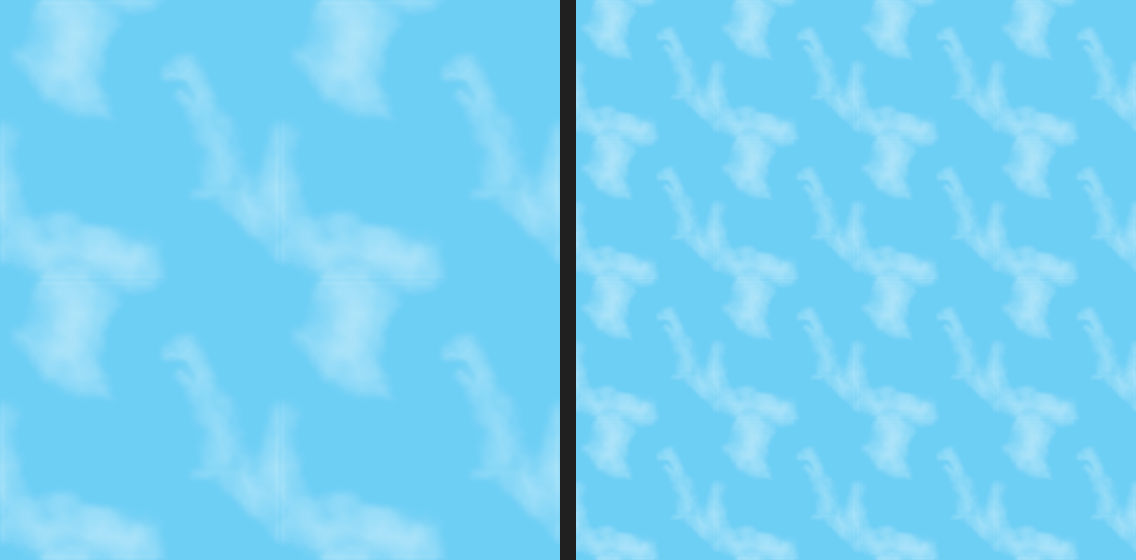
Left: one tile. Right: repeated 2 by 2.
Reproduce this texture procedurally as a Shadertoy shader.

```glsl
const float REPEATS = 2.0;
const vec3 SKY_COLOR = vec3(0.43, 0.81, 0.96);
const vec3 CLOUD_COLOR = vec3(1.0);
const float JOIN_WIDTH = 0.03;    // softness where limbs meet
const float EDGE_INNER = 0.035;   // fade of the outline
const float EDGE_OUTER = 0.02;
const float CORE_DEPTH = 0.13;    // distance from the outline to the bright core
const float THIN_WHITE = 0.16;
const float CORE_WHITE = 0.21;
const float MOTTLE = 0.42;
const float WARP = 0.065;
const float FOLD_OFFSET = 0.012;  // paired pale lines beside each tile border
const float FOLD_WIDTH = 0.006;
const float FOLD_WHITE = 0.05;

float hash(vec2 p) {
    vec3 q = fract(vec3(p.xyx) * 0.1031);
    q += dot(q, q.yzx + 33.33);
    return fract((q.x + q.y) * q.z);
}

// Value noise that wraps after a whole number of cells
float noise(vec2 p, float period, float seed) {
    vec2 i = floor(p), f = fract(p);
    vec2 lo = mod(i, period) + seed;
    vec2 hi = mod(i + 1.0, period) + seed;
    f = f * f * (3.0 - 2.0 * f);
    return mix(mix(hash(lo), hash(vec2(hi.x, lo.y)), f.x),
               mix(hash(vec2(lo.x, hi.y)), hash(hi), f.x), f.y);
}

float fbm(vec2 p, float cells, float seed) {
    float sum = 0.0, amplitude = 0.5;
    for (int i = 0; i < 4; i++) {
        sum += amplitude * noise(p * cells, cells, seed);
        cells *= 2.0;
        amplitude *= 0.5;
        seed += 17.0;
    }
    return sum / 0.9375;
}

float smoothMin(float a, float b) {
    float h = max(JOIN_WIDTH - abs(a - b), 0.0) / JOIN_WIDTH;
    return min(a, b) - h * h * JOIN_WIDTH * 0.25;
}

// Adds a tapered capsule, wrapped around the tile; ends hold x, y, radius
void addLimb(inout float d, vec2 p, vec3 a, vec3 b) {
    vec2 fromMiddle = p - 0.5 * (a.xy + b.xy);
    fromMiddle -= round(fromMiddle);
    vec2 axis = b.xy - a.xy;
    vec2 fromStart = fromMiddle + 0.5 * axis;
    float t = clamp(dot(fromStart, axis) / dot(axis, axis), 0.0, 1.0);
    d = smoothMin(d, length(fromStart - axis * t) - mix(a.z, b.z, t));
}

float cloudDistance(vec2 p) {
    vec3 hip = vec3(0.23, -0.224, 0.13);
    vec3 ankle = vec3(0.29, -0.335, 0.08);
    vec3 neck = vec3(1.03, 0.16, 0.088);
    vec3 elbow = vec3(0.755, 0.557, 0.06);
    vec3 fork = vec3(0.985, 0.336, 0.092);
    float d = 1.0;
    // Broad body and its upper bump
    addLimb(d, p, vec3(0.104, 0.128, 0.088), vec3(0.482, 0.073, 0.112));
    addLimb(d, p, vec3(0.21, 0.19, 0.064), vec3(0.234, 0.115, 0.08));
    // Hanging leg
    addLimb(d, p, vec3(0.273, -0.03, 0.15), hip);
    addLimb(d, p, hip, ankle);
    addLimb(d, p, ankle, vec3(0.39, -0.425, 0.018));
    addLimb(d, p, vec3(0.07, -0.2, 0.035), vec3(0.2, -0.24, 0.11));
    // Shoulder joined to the body
    addLimb(d, p, vec3(0.86, 0.302, 0.088), neck);
    addLimb(d, p, neck, vec3(1.146, 0.128, 0.088));
    addLimb(d, p, vec3(0.71, 0.305, 0.02), vec3(0.86, 0.32, 0.08));
    // Rising arm with its hook and barb
    addLimb(d, p, vec3(0.8, 0.375, 0.082), elbow);
    addLimb(d, p, elbow, vec3(0.7, 0.74, 0.044));
    addLimb(d, p, vec3(0.68, 0.755, 0.044), vec3(0.59, 0.752, 0.02));
    addLimb(d, p, vec3(0.643, 0.66, 0.02), vec3(0.716, 0.6, 0.035));
    // Short branch
    addLimb(d, p, vec3(1.016, 0.515, 0.058), fork);
    addLimb(d, p, fork, neck);
    return d;
}

void mainImage(out vec4 fragColor, in vec2 fragCoord) {
    vec2 p = fract(fragCoord / iResolution.xy * REPEATS);

    // Ragged outline
    vec2 warp = vec2(fbm(p, 11.0, 3.0), fbm(p, 11.0, 91.0)) - 0.5;
    float d = cloudDistance(p + WARP * warp);
    float cover = 1.0 - smoothstep(-EDGE_INNER, EDGE_OUTER, d);
    float core = smoothstep(0.0, CORE_DEPTH, -d);

    // Billowing interior
    float billow = fbm(p + 0.6 * WARP * warp, 6.0, 47.0) - 0.5;
    float white = THIN_WHITE + CORE_WHITE * core + MOTTLE * billow;

    // Faint folds along the tile borders
    vec2 fold = (abs(p - round(p)) - FOLD_OFFSET) / FOLD_WIDTH;
    fold = exp(-fold * fold);
    white += FOLD_WHITE * max(fold.x, fold.y);

    float opacity = cover * clamp(white, 0.0, 1.0);
    fragColor = vec4(mix(SKY_COLOR, CLOUD_COLOR, opacity), 1.0);
}
```
